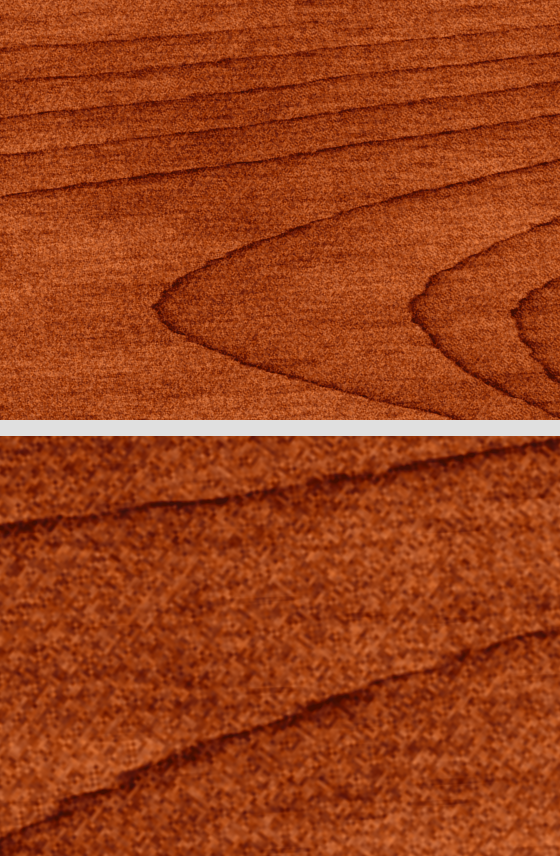
Top, the full canvas; bottom, a detail of the centre.
Give the GLSL for this texture, as a WebGL 1 fragment shader.

```glsl
precision highp float;
// Polished reddish wood: nested arched growth rings at the lower right, below
// gently rising ring lines. Each ring is a dark edge with a fading inner shade;
// stretched value noise adds fibres, and fine turned noise adds the speckle.

uniform vec2 u_resolution;

// Palette, from ring edge to bright speck
const vec3 DARK  = vec3(0.39, 0.08, 0.015);
const vec3 MID   = vec3(0.60, 0.23, 0.06);
const vec3 LIGHT = vec3(0.78, 0.395, 0.195);

// Arched rings: tip positions and how fast each arm opens
const float TIP_Y = 0.266;
const vec3 TIP_X     = vec3(0.373, 0.984, 1.229);
const vec3 OPEN_UP   = vec3(0.365, 0.400, 0.280);
const vec3 OPEN_DOWN = vec3(0.320, 0.480, 0.680);
const float ARM_POWER = 1.72;

// Rising ring lines
const int LINE_COUNT = 6;
const float FIRST_HEIGHT = 0.528;
const float FIRST_SLOPE = 0.15;

// Tone controls
const float BASE_TONE = 0.74;
const float EDGE_WIDTH = 0.0055;
const float EDGE_DEPTH = 0.68;
const float SHADE_WIDTH = 0.075;
const float SHADE_DEPTH = 0.25;
const float BROAD_DEPTH = 0.30;
const float SPECKLE_SCALE = 310.0;
const float SPECKLE_DEPTH = 0.72;
const mat2 TURN = mat2(0.80, 0.60, -0.60, 0.80);

float hash(vec2 p) {
  return fract(sin(dot(p, vec2(127.1, 311.7))) * 43758.5453);
}

float noise(vec2 p) {
  vec2 cell = floor(p);
  vec2 f = fract(p);
  f = f * f * (3.0 - 2.0 * f);
  float low = mix(hash(cell), hash(cell + vec2(1.0, 0.0)), f.x);
  float high = mix(hash(cell + vec2(0.0, 1.0)), hash(cell + vec2(1.0, 1.0)), f.x);
  return mix(low, high, f.y);
}

// Noise centred on zero
float ripple(vec2 p) {
  return noise(p) - 0.5;
}

// Dark edge (x) and inner shade (y) at signed distance d, positive inside
vec2 ringTone(float d, float width) {
  float inside = smoothstep(-0.9 * width, 0.2 * width, d);
  float depth = max(d, 0.0);
  return inside * vec2(exp(-depth / width), exp(-depth / SHADE_WIDTH));
}

// Signed distance to an arch opening right (x), and steepness of its edge (y)
vec2 arch(vec2 p, float tipX, float openUp, float openDown) {
  float dy = p.y - TIP_Y;
  float opening = dy > 0.0 ? openUp : openDown;
  float reach = max(abs(dy) / opening, 0.0001);
  float slope = ARM_POWER * pow(reach, ARM_POWER - 1.0) / opening;
  float steep = inversesqrt(1.0 + slope * slope);
  return vec2((p.x - tipX - pow(reach, ARM_POWER)) * steep, steep);
}

// Strongest edge and shade over all rings
vec2 rings(vec2 p) {
  vec2 tone = vec2(0.0);
  for (int i = 0; i < 3; i++) {
    vec2 a = arch(p, TIP_X[i], OPEN_UP[i], OPEN_DOWN[i]);
    float width = EDGE_WIDTH * (1.0 + 1.5 * a.y * a.y);
    tone = max(tone, ringTone(a.x, width));
  }
  for (int i = 0; i < LINE_COUNT; i++) {
    float k = float(i);
    float height = FIRST_HEIGHT + 0.1 * k - 0.003 * k * k
                 + (FIRST_SLOPE - 0.0155 * k) * p.x;
    float strength = mix(1.0, 0.55, k / float(LINE_COUNT - 1));
    strength *= 1.0 - 0.6 * smoothstep(0.90, 0.98, height);
    tone = max(tone, strength * ringTone(height - p.y, EDGE_WIDTH));
  }
  return tone;
}

// Horizontal fibres: soft streaks and sparse dark pores
float fibres(vec2 p) {
  p.y -= 0.05 * p.x;
  float soft = 0.22 * ripple(p * vec2(8.0, 95.0))
             + 0.22 * ripple(p * vec2(32.0, 230.0) + 17.0);
  float pores = smoothstep(0.72, 0.95, noise(p * vec2(15.0, 125.0) + 41.0));
  return soft - 0.22 * pores;
}

// Wide soft patches, longer along the grain
float patches(vec2 p) {
  p.y -= 0.08 * p.x;
  return ripple(p * vec2(1.6, 5.0) + 3.0) + 0.7 * ripple(p * vec2(3.5, 17.0) + 29.0);
}

void main() {
  vec2 p = gl_FragCoord.xy / u_resolution.y;
  vec2 turned = TURN * p;

  // Slightly ragged ring outlines
  vec2 warped = p;
  warped.y += 0.010 * ripple(p * 3.5) + 0.005 * ripple(p * vec2(35.0, 60.0));
  warped.x += 0.022 * ripple(p * vec2(9.0, 85.0) + 5.0);
  vec2 ring = rings(warped);
  float broken = 0.55 + 0.7 * noise(p * vec2(90.0, 210.0))
               + 0.4 * ripple(p * vec2(6.0, 14.0) + 9.0);

  // Tone: broad patches, fibres, rings, speckle
  float tone = BASE_TONE + BROAD_DEPTH * patches(p) + fibres(p);
  tone -= EDGE_DEPTH * ring.x * broken + SHADE_DEPTH * ring.y;
  tone += SPECKLE_DEPTH * ripple(turned * SPECKLE_SCALE);
  tone += 0.45 * SPECKLE_DEPTH * ripple(turned.yx * SPECKLE_SCALE * 0.61 + 23.0);
  tone = clamp(tone, -0.35, 1.3);

  vec3 color = mix(DARK, MID, clamp(tone * 2.0, 0.0, 1.0));
  color += (LIGHT - MID) * max(tone * 2.0 - 1.0, 0.0);
  color *= 1.0 + min(tone, 0.0);
  color += vec3(-0.04, 0.015, 0.07) * ripple(turned * SPECKLE_SCALE * 0.8 + 71.0);
  gl_FragColor = vec4(clamp(color, 0.0, 1.0), 1.0);
}
```
